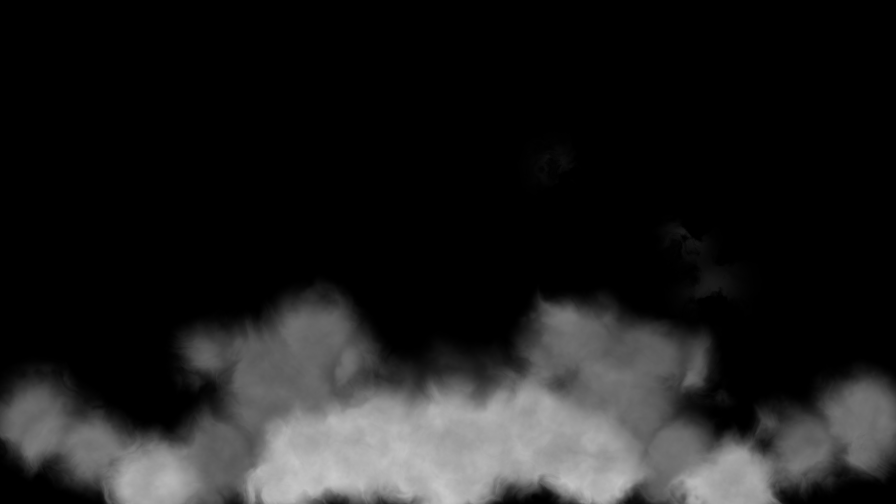
This background is drawn by a Shadertoy shader. Its source:

```glsl
// Pale smoke billowing up from the lower edge against black.
// Soft circular puffs, mirrored about the centre, are bent by fractal noise
// and composited in four layers from dim haze to bright foreground.

const float CENTRE_X = 0.889;

// Puffs: distance from the centre line, height, radius (canvas heights).
const vec3 PUFFS[15] = vec3[15](
    vec3(0.00, 0.24, 0.085), vec3(0.09, 0.23, 0.080),   // central haze
    vec3(0.264, 0.325, 0.105), vec3(0.375, 0.275, 0.105),  // rear plumes
    vec3(0.480, 0.275, 0.070), vec3(0.190, 0.280, 0.070),
    vec3(0.320, 0.180, 0.150), vec3(0.460, 0.080, 0.110),
    vec3(0.820, 0.160, 0.105), vec3(0.700, 0.110, 0.100),  // outer banks
    vec3(0.000, 0.110, 0.145), vec3(0.155, 0.130, 0.130),  // front mass
    vec3(0.265, 0.090, 0.110), vec3(0.320, 0.040, 0.090),
    vec3(0.575, 0.035, 0.105));

float hash(vec2 cell) {
    vec3 h = fract(vec3(cell.xyx) * 0.1031);
    h += dot(h, h.yzx + 33.33);
    return fract((h.x + h.y) * h.z);
}

float noise(vec2 p) {
    vec2 i = floor(p), f = fract(p);
    f = f * f * (3.0 - 2.0 * f);
    return mix(mix(hash(i), hash(i + vec2(1, 0)), f.x),
               mix(hash(i + vec2(0, 1)), hash(i + vec2(1, 1)), f.x), f.y);
}

// Fractal noise, roughly in -0.5 .. 0.5.
float fbm(vec2 p) {
    float sum = 0.0, gain = 0.5;
    for (int i = 0; i < 5; i++) {
        sum += gain * (noise(p) - 0.5);
        p = mat2(1.6, 1.2, -1.2, 1.6) * p + 7.3;
        gain *= 0.5;
    }
    return sum;
}

vec2 swirl(vec2 p, float scale, float seed) {
    vec2 q = p * scale + seed;
    vec2 bend = vec2(fbm(q), fbm(q + 19.7));
    return vec2(fbm(q + 2.0 * bend + 4.1), fbm(q + 2.0 * bend + 31.4));
}

// Signed depth inside a range of puffs, positive within the smoke.
float puffDepth(vec2 p, int first, int last) {
    vec2 q = vec2(abs(p.x - CENTRE_X), p.y);
    float depth = -1.0;
    for (int i = first; i < last; i++) {
        float d = PUFFS[i].z - length(q - PUFFS[i].xy);
        float k = max(0.025 - abs(depth - d), 0.0);
        depth = max(depth, d) + k * k * 10.0;
    }
    return depth;
}

// Blend one smoke layer over the brightness behind it.
float smokeLayer(float behind, vec2 p, int first, int last,
                 float shade, float opacity, float softness, float seed) {
    vec2 bend = swirl(p, 9.0, seed);
    float depth = puffDepth(p + 0.09 * bend, first, last);
    float alpha = smoothstep(-0.3 * softness, softness, depth + 0.025 * bend.y);
    float body = shade * (1.0 + 0.45 * bend.x + 0.25 * fbm(p * 24.0 + seed));
    return mix(behind, body, alpha * opacity);
}

// Thin, faint curl floating above the bank.
float wisp(vec2 p, vec2 centre, float radius, float strength) {
    vec2 bend = swirl(p, 18.0, 53.0);
    vec2 q = (p + 0.05 * bend - centre) / radius;
    float strand = smoothstep(0.0, 0.25, bend.x + 0.08);
    return strength * exp(-dot(q, q)) * strand;
}

void mainImage(out vec4 fragColor, in vec2 fragCoord) {
    vec2 p = fragCoord / iResolution.y;
    p.x += CENTRE_X - 0.5 * iResolution.x / iResolution.y;

    // Drifting traces
    float light = wisp(p, vec2(1.11, 0.665), 0.035, 0.10);
    light += wisp(p, vec2(1.37, 0.525), 0.035, 0.14);
    light += wisp(p, vec2(1.42, 0.430), 0.050, 0.10);

    // Smoke from rear to front
    float lowGlow = 1.0 - smoothstep(0.02, 0.30, p.y);
    light = smokeLayer(light, p, 0, 2, 0.24, 0.75, 0.070, 3.0);
    light = smokeLayer(light, p, 2, 8, 0.40, 0.97, 0.065, 11.0);
    light = smokeLayer(light, p, 8, 10, 0.40 + 0.08 * lowGlow, 0.97, 0.065, 23.0);
    float frontShade = 0.57 + 0.13 * lowGlow;
    frontShade *= 1.0 - 0.10 * smoothstep(0.40, 0.52, abs(p.x - CENTRE_X));
    light = smokeLayer(light, p, 10, 15, frontShade, 0.97, 0.055, 37.0);

    fragColor = vec4(vec3(clamp(light, 0.0, 1.0)), 1.0);
}
```
